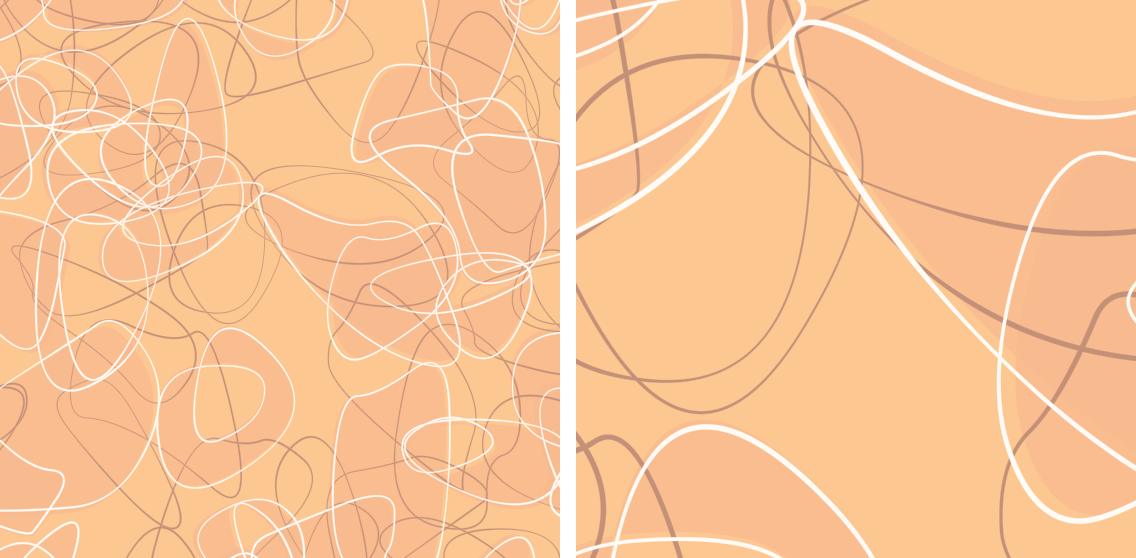
Left: the whole. Right: its middle third, enlarged.
A Shadertoy shader for this pattern:

```glsl
const vec3 APRICOT = vec3(0.992, 0.780, 0.573);
const vec3 PEACH = vec3(0.977, 0.741, 0.566);
const vec3 DEEP_PEACH = vec3(0.971, 0.727, 0.555);
const vec3 CREAM = vec3(1.0, 0.985, 0.97);
const vec3 BROWN = vec3(0.77, 0.57, 0.47);
const float TAU = 6.28319;
const int GRID = 6;             // loops per side
const float SPACING = 0.235;    // distance between loop centres
const float MARGIN = 0.205;     // overhang past the canvas
const int POINTS = 7;           // control points per loop
const float REACH = 0.31;       // largest loop radius
const float SQUASH = 0.62;      // narrowing across the loop
const float ANGLE_JITTER = 1.1; // in steps between control points
const float TWISTED = 0.6;      // share of loops that cross themselves
const float FILL_SHIFT = 0.022; // slip between fill and outline
const float CULL = 0.02;        // range in which distance matters
const float SOFTNESS = 1.25;    // line edge, in pixels
const vec2 CREAM_WIDTH = vec2(0.0010, 0.0020); // half widths, thin to thick
const vec2 BROWN_WIDTH = vec2(0.0006, 0.0017);
const float CREAM_SEED = 11.0;
const float BROWN_SEED = 47.0;

vec2 hash2(vec2 p) {
    vec3 q = fract(p.xyx * vec3(0.1031, 0.1030, 0.0973));
    q += dot(q, q.yzx + 33.33);
    return fract((q.xx + q.yz) * q.zy);
}

float cornerSlope(vec2 cell, vec2 f, vec2 corner) {
    float a = TAU * hash2(cell + corner + 90.0).x;
    return dot(vec2(cos(a), sin(a)), f - corner);
}

float gradientNoise(vec2 p) {
    vec2 i = floor(p), f = p - i, u = f * f * (3.0 - 2.0 * f);
    vec2 e = vec2(1.0, 0.0);
    return mix(mix(cornerSlope(i, f, e.yy), cornerSlope(i, f, e.xy), u.x),
               mix(cornerSlope(i, f, e.yx), cornerSlope(i, f, e.xx), u.x), u.y);
}

float cross2(vec2 a, vec2 b) { return a.x * b.y - a.y * b.x; }

// Distance from p to the quadratic curve A, B, C
float curveDistance(vec2 p, vec2 A, vec2 B, vec2 C) {
    vec2 a = B - A, b = A - 2.0 * B + C, d = A - p;
    float k = 1.0 / max(dot(b, b), 1e-6);
    float kx = k * dot(a, b);
    float ky = k * (2.0 * dot(a, a) + dot(d, b)) / 3.0;
    float m = ky - kx * kx;
    float q = kx * (2.0 * kx * kx - 3.0 * ky) + k * dot(d, a);
    float h = q * q + 4.0 * m * m * m;
    vec2 t;
    if (h >= 0.0) {
        vec2 x = (vec2(1.0, -1.0) * sqrt(h) - q) * 0.5;
        x = sign(x) * pow(abs(x), vec2(1.0 / 3.0));
        t = vec2(x.x + x.y - kx);
    } else {
        float z = sqrt(-m);
        float v = acos(clamp(q / (m * z * 2.0), -1.0, 1.0)) / 3.0;
        t = vec2(2.0 * cos(v), -sin(v) * sqrt(3.0) - cos(v)) * z - kx;
    }
    t = clamp(t, 0.0, 1.0);
    return min(length(d + (2.0 * a + b * t.x) * t.x),
               length(d + (2.0 * a + b * t.y) * t.y));
}

// Does a ray to the right cross the chord, or p lie between chord and curve?
bool flipsInside(vec2 p, vec2 A, vec2 B, vec2 C) {
    bool crosses = (A.y > p.y) != (C.y > p.y)
        && p.x < A.x + (C.x - A.x) * (p.y - A.y) / (C.y - A.y);
    float area = cross2(B - A, C - A);
    float u = cross2(p - A, C - A) / area;
    float w = cross2(B - A, p - A) / area;
    float s = 0.5 * u + w;
    return crosses != (s * s < w && u > 0.0);
}

vec2 loopPoint(vec2 cell, int index) {
    float i = float(index % POINTS);
    vec2 r = hash2(cell * 3.7 + i * vec2(7.3, 3.1) + 5.0);
    vec2 style = hash2(cell + 60.0);
    float turn = TAU * style.x, stride = style.y < TWISTED ? 2.0 : 1.0;
    float a = TAU * (i * stride + (r.x - 0.5) * ANGLE_JITTER) / float(POINTS);
    vec2 v = vec2(cos(a), SQUASH * sin(a)) * REACH * mix(0.25, 1.0, r.y);
    return mat2(cos(turn), sin(turn), -sin(turn), cos(turn)) * v;
}

// Distance to a closed loop: positive inside, negative outside
float loopField(vec2 p, vec2 cell) {
    if (length(p) > REACH + CULL) return -CULL;
    float d = CULL;
    bool inside = false;
    vec2 previous = loopPoint(cell, POINTS - 1), B = loopPoint(cell, 0);
    for (int i = 0; i < POINTS; i++) {
        vec2 next = loopPoint(cell, i + 1);
        vec2 A = 0.5 * (previous + B), C = 0.5 * (B + next);
        vec2 gap = max(min(A, min(B, C)) - p, p - max(A, max(B, C)));
        if (max(gap.x, gap.y) < CULL) d = min(d, curveDistance(p, A, B, C));
        if (flipsInside(p, A, B, C)) inside = !inside;
        previous = B;
        B = next;
    }
    return inside ? d : -d;
}

void mainImage(out vec4 fragColor, in vec2 fragCoord) {
    vec2 p = fragCoord / iResolution.y;
    float pixel = 1.0 / iResolution.y, soft = SOFTNESS * pixel;
    float creamLine = CULL, brownLine = CULL, bare = 1.0, layers = 0.0;
    for (int n = 0; n < GRID * GRID; n++) {
        vec2 cell = vec2(n % GRID, n / GRID);
        vec2 creamCell = cell + CREAM_SEED, brownCell = cell + BROWN_SEED;
        vec2 q = p + MARGIN - cell * SPACING;
        vec2 creamP = q - SPACING * hash2(creamCell);
        vec2 brownP = q - SPACING * hash2(brownCell);
        creamLine = min(creamLine, abs(loopField(creamP, creamCell)));
        brownLine = min(brownLine, abs(loopField(brownP, brownCell)));
        vec2 slip = FILL_SHIFT * (hash2(creamCell + 30.0) - 0.5);
        float fill = clamp(0.5 + loopField(creamP + slip, creamCell) / pixel, 0.0, 1.0);
        bare *= 1.0 - fill;
        layers += fill;
    }
    // Flat fills, slightly deeper where they overlap
    vec3 color = mix(APRICOT, PEACH, 1.0 - bare);
    color = mix(color, DEEP_PEACH, 0.5 * clamp(layers - 1.0, 0.0, 1.0));
    // Pen lines with swelling width
    float swell = smoothstep(-0.4, 0.4, gradientNoise(p * 5.0));
    float brownHalf = mix(BROWN_WIDTH.x, BROWN_WIDTH.y, swell);
    float creamHalf = mix(CREAM_WIDTH.y, CREAM_WIDTH.x, swell);
    color = mix(color, BROWN, clamp(0.5 + (brownHalf - brownLine) / soft, 0.0, 1.0));
    color = mix(color, CREAM, clamp(0.5 + (creamHalf - creamLine) / soft, 0.0, 1.0));
    fragColor = vec4(color, 1.0);
}
```
